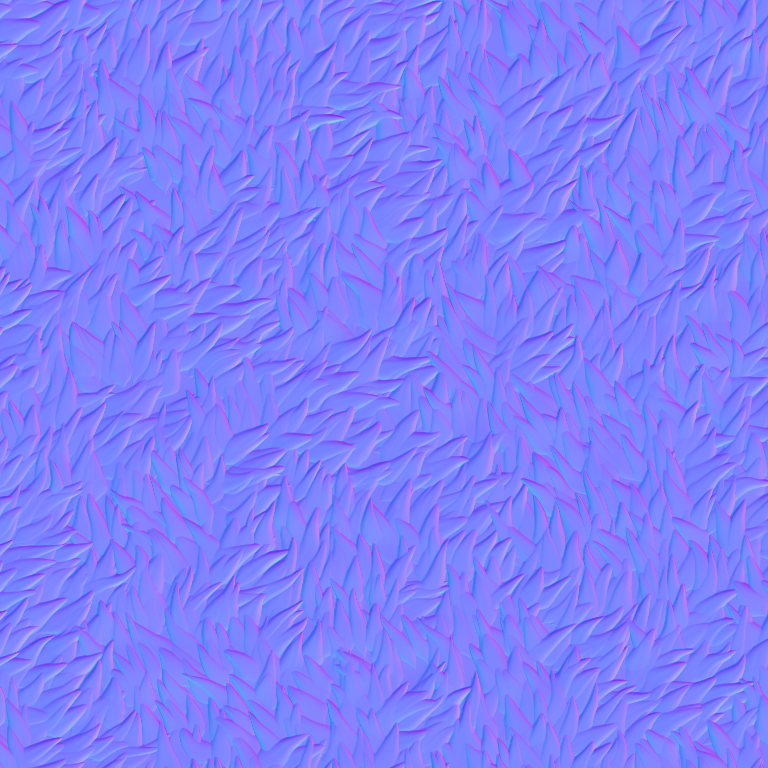
Give the GLSL for this texture map, as a WebGL 1 fragment shader.

```glsl
precision highp float;
// Tangent-space normal map of overlapping, pointed fur tufts.

uniform vec2 u_resolution;

const float CELLS = 28.0;         // grid cells across the canvas
const float SAMPLE_STEP = 0.0017; // spacing of the height samples

float hash(vec2 p) {
  vec3 q = fract(vec3(p.xyx) * vec3(0.1031, 0.1030, 0.0973));
  q += dot(q, q.yzx + 33.33);
  return fract((q.x + q.y) * q.z);
}

vec2 hash2(vec2 p) {
  return vec2(hash(p), hash(p + vec2(57.3, 19.7)));
}

float valueNoise(vec2 p) {
  vec2 i = floor(p);
  vec2 f = fract(p);
  f = f * f * (3.0 - 2.0 * f);
  float low = mix(hash(i), hash(i + vec2(1.0, 0.0)), f.x);
  float high = mix(hash(i + vec2(0.0, 1.0)), hash(i + vec2(1.0, 1.0)), f.x);
  return mix(low, high, f.y);
}

// Growth angle: small patches lean to the right or to the left.
float growthAngle(vec2 p) {
  float lean = smoothstep(0.2, 0.8, valueNoise(p * 13.0 + 40.0));
  return mix(radians(34.0), radians(114.0), lean);
}

// Heights of one tuft at three points, given along and across its axis.
vec3 tuftHeight(vec3 along, vec3 across, float len, float width,
                float rise, float bend, float phase) {
  vec3 t = clamp(along / len + 0.5, 0.0, 1.0);
  vec3 centred = t - 0.5;
  vec3 side = across - bend * len * centred * centred;

  // Broad root that tapers to a pointed tip
  vec3 halfWidth = width * smoothstep(0.0, 0.35, t) * pow(1.0 - t, vec3(0.85));
  vec3 x = min(abs(side) / max(halfWidth, vec3(0.0001)), 1.0);
  vec3 dome = 1.0 - x * x * x * x;

  // Lift towards the tip, with faint strands along the body
  vec3 lift = rise * t * (1.0 - pow(t, vec3(6.0)));
  vec3 strands = 0.00005 * t * sin(side * 700.0 + 3.0 * sin(t * 4.0) + phase);
  return dome * (lift + strands);
}

// Top surface at p and at one step to the right and one step up.
vec3 furHeights(vec2 p) {
  vec3 top = vec3(0.0);
  vec2 home = floor(p * CELLS);
  for (int j = -2; j <= 2; j++) {
    for (int i = -2; i <= 2; i++) {
      vec2 cell = home + vec2(float(i), float(j));
      float cellAngle = growthAngle((cell + 0.5) / CELLS);
      for (int k = 0; k < 2; k++) {
        vec2 seed = cell + 100.0 + 71.0 * float(k);
        vec2 offset = p - (cell + hash2(seed)) / CELLS;
        vec2 size = hash2(seed + 213.0);
        vec2 form = hash2(seed + 431.0);
        float rise = mix(0.0032, 0.0074, hash(seed + 619.0));
        float angle = cellAngle + 0.9 * (form.x - 0.5);
        vec2 axis = vec2(cos(angle), sin(angle));
        vec2 normal = vec2(-axis.y, axis.x);

        vec3 along = dot(offset, axis) + SAMPLE_STEP * vec3(0.0, axis);
        vec3 across = dot(offset, normal) + SAMPLE_STEP * vec3(0.0, normal);
        top = max(top, tuftHeight(along, across,
                                  mix(0.068, 0.108, size.x),
                                  mix(0.017, 0.029, size.y),
                                  rise, 0.8 * (form.y - 0.5),
                                  6.28 * form.x));
      }
    }
  }
  return top;
}

// Broad, gentle swells below the fur.
float swell(vec2 p) {
  return 0.0022 * valueNoise(p * 24.0 + 7.0);
}

// Uneven displacement that roughens the tuft outlines.
vec2 ruffle(vec2 p) {
  return 0.007 * (vec2(valueNoise(p * 32.0), valueNoise(p * 32.0 + 91.0)) - 0.5);
}

// Surface normal as colour; green points down the canvas.
vec3 encodeNormal(vec2 slope) {
  vec3 n = normalize(vec3(-slope.x, slope.y, 1.0));
  return 0.5 + 0.5 * n;
}

void main() {
  vec2 p = gl_FragCoord.xy / u_resolution;
  vec2 dx = vec2(SAMPLE_STEP, 0.0);
  vec3 h = furHeights(p + ruffle(p));
  h += vec3(swell(p), swell(p + dx), swell(p + dx.yx));
  vec2 slope = (h.yz - h.x) / SAMPLE_STEP;
  slope /= 1.0 + 0.8 * length(slope); // soften the steepest edges
  gl_FragColor = vec4(encodeNormal(slope), 1.0);
}
```
